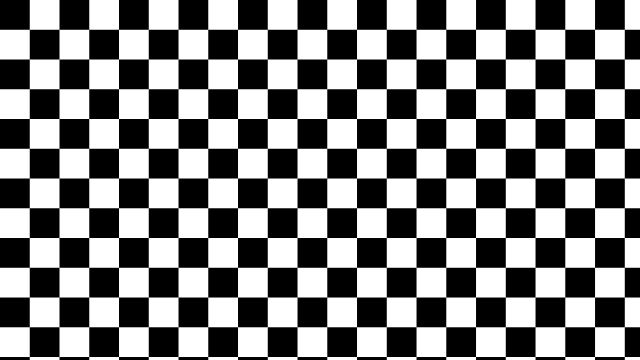
Reproduce this pattern procedurally as a WebGL 2 fragment shader.

```glsl
#version 300 es
precision highp float;

uniform vec2 u_resolution;
out vec4 fragColor;

// Square wave of period 2, +1 then -1, averaged over one pixel
vec2 squareWave(vec2 p, float pixel) {
    vec2 edgeDistance = abs(mod(p - 0.5, 2.0) - 1.0) - 0.5;
    return clamp(2.0 * edgeDistance / pixel, -1.0, 1.0);
}

void main() {
    // Cell units, counted from the upper left corner
    float pixel = 12.1 / u_resolution.y;
    vec2 cell = vec2(gl_FragCoord.x, u_resolution.y - gl_FragCoord.y) * pixel;

    // Equal signs on both axes give a black square
    vec2 wave = squareWave(cell, pixel);
    float white = 0.5 - 0.5 * wave.x * wave.y;

    fragColor = vec4(vec3(white), 1.0);
}
```
